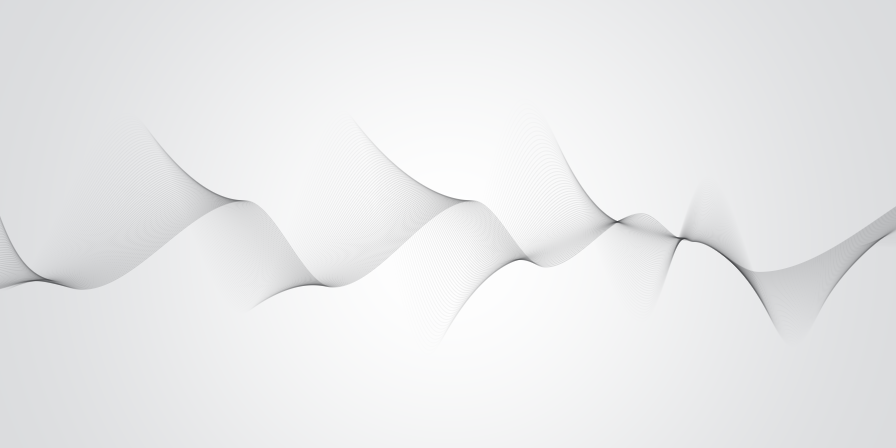
This background is drawn by a Shadertoy shader. Its source:

```glsl
// A bundle of fine grey wave lines on a pale, softly vignetted backdrop.
// Every line eases between crests and troughs; those knots drift from line
// to line, so the lines bunch into dark folds and spread into faint sheets.

const vec3 CENTRE_COLOR = vec3(0.998);
const vec3 RIM_COLOR = vec3(0.855, 0.860, 0.868);
const vec3 INK_COLOR = vec3(0.22, 0.225, 0.235);
const vec2 GLOW_CENTRE = vec2(1.0, 0.45);
const float GLOW_RADIUS = 1.18;
const int LINE_COUNT = 64;
const float LINE_WIDTH = 0.0011;
const float LINE_OPACITY = 0.34;
const float FADE_POWER = 0.85;

// Alternating troughs and crests: xy on the first line, zw on the last one
const int KNOT_COUNT = 12;
const vec4 KNOTS[KNOT_COUNT] = vec4[](
    vec4(-0.04, 0.350, -0.500, 0.340),
    vec4(0.091, 0.375, -0.065, 0.740),
    vec4(0.182, 0.354,  0.000, 0.349),
    vec4(0.547, 0.552,  0.281, 0.753),
    vec4(0.742, 0.359,  0.539, 0.299),
    vec4(1.055, 0.552,  0.763, 0.758),
    vec4(1.217, 0.404,  0.951, 0.201),
    vec4(1.432, 0.523,  1.165, 0.790),
    vec4(1.531, 0.464,  1.432, 0.276),
    vec4(1.547, 0.461,  1.580, 0.609),
    vec4(1.695, 0.392,  1.771, 0.224),
    vec4(2.240, 0.641,  1.914, 0.448));

// Extra vertical bow of each knot's path
const float BOW[KNOT_COUNT] = float[](
    0.0, -0.052, 0.089, 0.0, 0.047, 0.0, 0.155, -0.182, 0.073, 0.0, -0.130,
    -0.300);

// Knot position on the line with spread t in 0..1
vec2 knotAt(int i, float t) {
    vec4 k = KNOTS[i];
    return vec2(mix(k.x, k.z, t),
                mix(k.y, k.w, t * t) + BOW[i] * t * (1.0 - t));
}

// Height (x) and slope (y) of the line with spread t
vec2 waveLine(float x, float t) {
    vec2 a = knotAt(0, t);
    vec2 wave = vec2(a.y, 0.0);
    for (int i = 1; i < KNOT_COUNT; i++) {
        if (x < a.x) break;
        vec2 b = knotAt(i, t);
        vec2 span = b - a;
        float s = clamp((x - a.x) / span.x, 0.0, 1.0);
        wave.x = a.y + span.y * s * s * (3.0 - 2.0 * s);
        wave.y = 6.0 * s * (1.0 - s) * span.y / span.x;
        a = b;
    }
    return wave;
}

void mainImage(out vec4 fragColor, in vec2 fragCoord) {
    vec2 p = fragCoord / iResolution.xy * vec2(2.0, 1.0);
    float pixel = 1.0 / iResolution.y;

    // Backdrop
    float rim = smoothstep(0.0, GLOW_RADIUS, length(p - GLOW_CENTRE));
    vec3 color = mix(CENTRE_COLOR, RIM_COLOR, rim);

    // Lines, fading toward the loose end of the bundle
    float radius = max(LINE_WIDTH, pixel);
    float strength = LINE_OPACITY * LINE_WIDTH / radius;
    float clear = 1.0;
    for (int i = 0; i < LINE_COUNT; i++) {
        float t = float(i) / float(LINE_COUNT);
        vec2 wave = waveLine(p.x, t);
        float dist = abs(p.y - wave.x) * inversesqrt(1.0 + wave.y * wave.y);
        float cover = max(0.0, 1.0 - dist / radius);
        clear *= 1.0 - strength * cover * pow(1.0 - t, FADE_POWER);
    }

    fragColor = vec4(mix(INK_COLOR, color, clear), 1.0);
}
```
